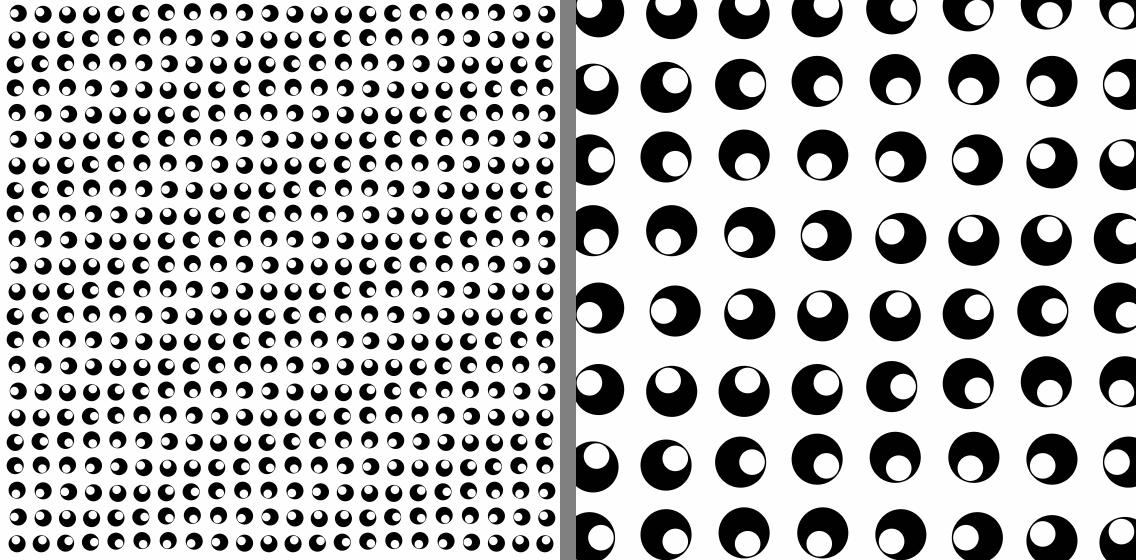
Left, the full canvas; right, a detail of the centre.
Write a WebGL 2 fragment shader that draws this pattern.

```glsl
#version 300 es
precision highp float;
// Square grid of black discs whose off-centre white holes turn step by step.

uniform vec2 u_resolution;
out vec4 fragColor;

const float TAU = 6.2831853;

// Layout, in canvas units
const float COUNT = 22.0;                      // repeats across and down
const float PITCH = 0.04497;                   // distance between cells
const vec2 TOP_LEFT = vec2(0.0296, 0.9762);    // centre of the first cell

// Shape, in canvas units
const float DISC_RADIUS = 0.0152;
const float HOLE_RADIUS = 0.0076;
const float DISC_SHIFT = 0.0030;               // disc moves away from its hole
const float HOLE_SHIFT = 0.0038;               // hole moves along the direction

// Clockwise turn of the hole, as fractions of a full circle
const float START_TURN = 0.5;
const float COLUMN_TURN = 0.1;
const float ROW_TURN = 0.2;

const vec3 PAPER = vec3(0.995);
const vec3 INK = vec3(0.005);

// Smooth coverage of a circle, with an edge one pixel wide
float circle(vec2 p, float radius, float pixel) {
    return clamp(0.5 + (radius - length(p)) / pixel, 0.0, 1.0);
}

void main() {
    float side = min(u_resolution.x, u_resolution.y);
    float pixel = 1.0 / side;
    vec2 p = (gl_FragCoord.xy - 0.5 * u_resolution) / side + 0.5;

    // Nearest cell, counted rightwards and downwards
    vec2 fromFirst = (p - TOP_LEFT) * vec2(1.0, -1.0);
    vec2 cell = clamp(floor(fromFirst / PITCH + 0.5), 0.0, COUNT - 1.0);
    vec2 local = (fromFirst - cell * PITCH) * vec2(1.0, -1.0);

    // Direction of the hole in this cell
    float turn = fract(START_TURN - dot(cell, vec2(COLUMN_TURN, ROW_TURN)));
    vec2 direction = vec2(cos(TAU * turn), sin(TAU * turn));

    // Disc minus hole
    float disc = circle(local + direction * DISC_SHIFT, DISC_RADIUS, pixel);
    float hole = circle(local - direction * HOLE_SHIFT, HOLE_RADIUS, pixel);
    fragColor = vec4(mix(PAPER, INK, disc * (1.0 - hole)), 1.0);
}
```
